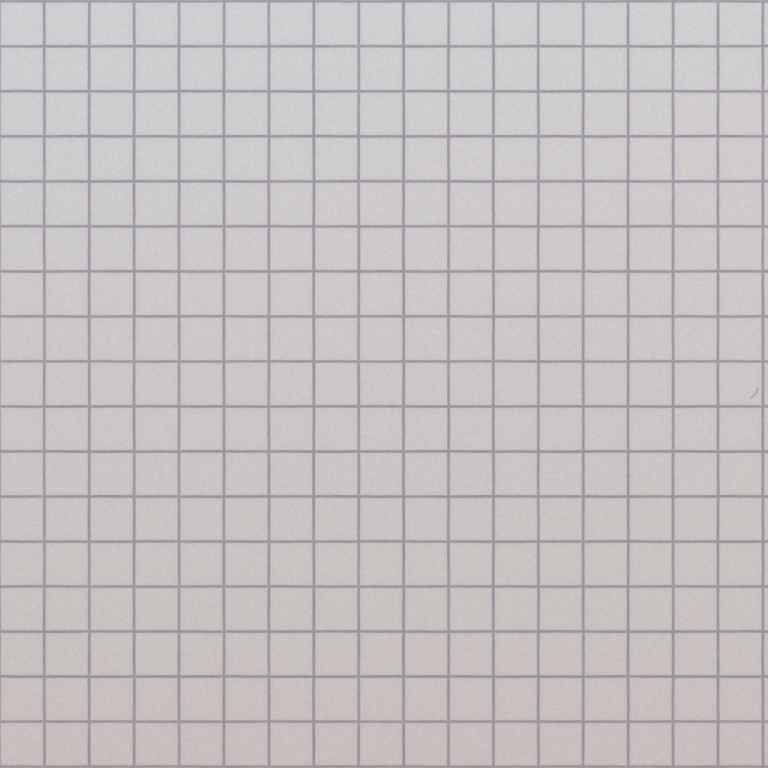
Reproduce this pattern procedurally as a WebGL 1 fragment shader.

```glsl
precision highp float;
// Squared notebook paper: thin violet-grey ruling on warm grey, grainy stock.

uniform vec2 u_resolution;

vec2 hash2(vec2 p) {
  vec3 q = fract(vec3(p.xyx) * vec3(0.1031, 0.1030, 0.0973));
  q += dot(q, q.yzx + 33.33);
  return fract((q.xx + q.yz) * q.zy);
}

// Distance to the nearest scattered point, one point per unit cell.
float cellular(vec2 p) {
  vec2 cell = floor(p), f = fract(p);
  float nearest = 2.0;
  for (int j = -1; j <= 1; j++) {
    for (int i = -1; i <= 1; i++) {
      vec2 offset = vec2(float(i), float(j));
      nearest = min(nearest, length(offset + hash2(cell + offset) - f));
    }
  }
  return nearest;
}

// Smooth drift along a line, about -1 to 1, with its own phase per line.
float drift(float t, float line) {
  return 0.5 * sin(t * 23.0 + line * 2.4) + 0.3 * sin(t * 61.0 + line * 4.1)
       + 0.2 * sin(t * 147.0 + line * 1.7);
}

// Ink in x and soft halo in y for parallel lines across "across".
vec2 ruling(float across, float along, float period, float start, float seed, float pixel) {
  float line = floor((across - start) / period + 0.5);
  float center = start + line * period + 0.0003 * drift(along, line + seed);
  float d = abs(across - center);
  float soft = max(0.0012, 0.6 * pixel);
  float ink = 1.0 - smoothstep(0.0018 - soft, 0.0018 + soft, d);
  float strength = 0.91 + 0.12 * (hash2(vec2(line + 40.0, seed)).x - 0.5)
                 + 0.07 * drift(along * 1.7, line * 3.0 + seed);
  return vec2(ink * strength, exp(-d * d / 0.00003));
}

float segment(vec2 p, vec2 a, vec2 b) {
  vec2 ab = b - a;
  return length(p - a - ab * clamp(dot(p - a, ab) / dot(ab, ab), 0.0, 1.0));
}

void main() {
  vec2 uv = gl_FragCoord.xy / u_resolution;
  vec2 pixel = 1.0 / u_resolution;

  // Paper: warm at the foot, cooler and lighter toward the upper left.
  vec3 color = mix(vec3(0.785, 0.751, 0.745), vec3(0.824, 0.814, 0.818), uv.y);
  color += vec3(-0.008, 0.0, 0.006) * (1.0 - uv.x) * uv.y;

  // Ruling
  vec2 columns = ruling(uv.x, uv.y, 0.05848, 0.0577, 3.0, pixel.x);
  vec2 rows = ruling(uv.y, uv.x, 0.05862, 0.0018, 17.0, pixel.y);
  color -= vec3(0.014, 0.014, 0.010) * max(columns.y, rows.y);
  vec3 inkColor = mix(vec3(0.595, 0.560, 0.595), vec3(0.610, 0.595, 0.645), uv.y);
  color = mix(color, inkColor, max(columns.x, rows.x));

  // Small pen nick near the right edge
  float nick = min(segment(uv, vec2(0.978, 0.482), vec2(0.984, 0.487)),
                   segment(uv, vec2(0.984, 0.487), vec2(0.987, 0.495)));
  color -= 0.11 * (1.0 - smoothstep(0.0003, 0.0016 + 0.5 * pixel.x, nick));

  // Paper grain with a faint colour speckle
  float fine = cellular(uv * 250.0) - 0.47;
  float coarse = cellular(uv * 110.0 + 31.0) - 0.47;
  float tint = cellular(uv * 160.0 + 77.0) - 0.47;
  color += 0.030 * fine + 0.012 * coarse + vec3(0.012, -0.006, -0.008) * tint;

  gl_FragColor = vec4(color, 1.0);
}
```
